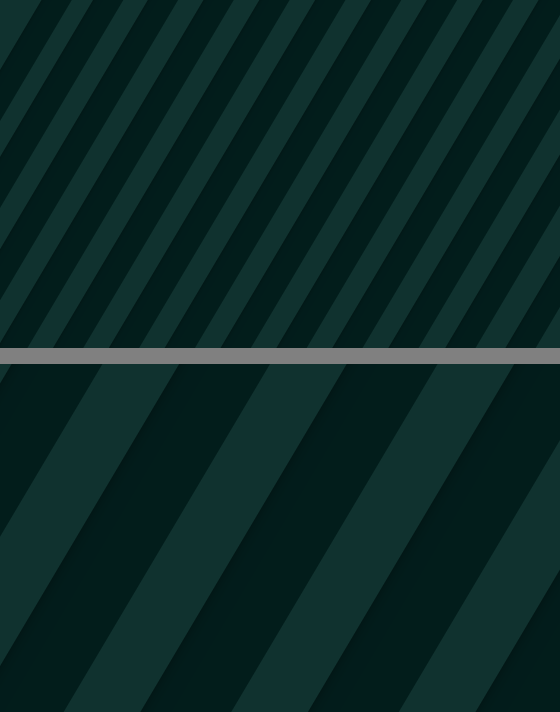
Top: the whole. Bottom: its middle third, enlarged.
A WebGL 2 fragment shader for this pattern:

```glsl
#version 300 es
precision highp float;
// Thirteen dark diagonal bands on a green ground, leaning to the upper right.
// Each pixel is projected along the slant onto the top edge, and a loop lays
// the bands there; the outermost ones are nudged, each has a faint inner shadow.

#define BANDS 13
#define SLANT 0.593         // sideways run per unit of height
#define FIRST 0.0641        // left edge of the first band, in canvas widths
#define PERIOD 0.09974      // spacing of the bands
#define BAND_WIDTH 0.0541   // measured along the top edge
#define END_SHIFT 0.0100    // nudge of the outermost bands
#define SHADOW_WIDTH 0.004
#define SHADOW_DEPTH 0.22
#define GROUND_GREEN vec3(0.063, 0.198, 0.184)
#define BAND_GREEN vec3(0.008, 0.112, 0.107)

uniform vec2 u_resolution;
out vec4 fragColor;

// Left edge of a band; the nudge is felt only near both ends of the row.
float bandStart(float index) {
    float half_count = 0.5 * float(BANDS - 1);
    float fromMiddle = abs(index - half_count) / half_count;
    return FIRST + PERIOD * index + END_SHIFT * pow(fromMiddle, 8.0);
}

void main() {
    // Canvas widths, measured down from the top left corner
    vec2 p = vec2(gl_FragCoord.x, u_resolution.y - gl_FragCoord.y) / u_resolution.x;
    float across = p.x + SLANT * p.y;
    float pixel = length(vec2(1.0, SLANT)) / u_resolution.x;

    vec3 color = GROUND_GREEN;
    for (int i = 0; i < BANDS; i++) {
        float fromLeft = across - bandStart(float(i));
        float inside = min(fromLeft, BAND_WIDTH - fromLeft);
        float coverage = clamp(inside / pixel + 0.5, 0.0, 1.0);

        // Soft shadow along the left edge of the band
        float shadow = SHADOW_DEPTH * exp(-max(fromLeft, 0.0) / SHADOW_WIDTH);
        color = mix(color, BAND_GREEN * (1.0 - shadow), coverage);
    }
    fragColor = vec4(color, 1.0);
}
```
